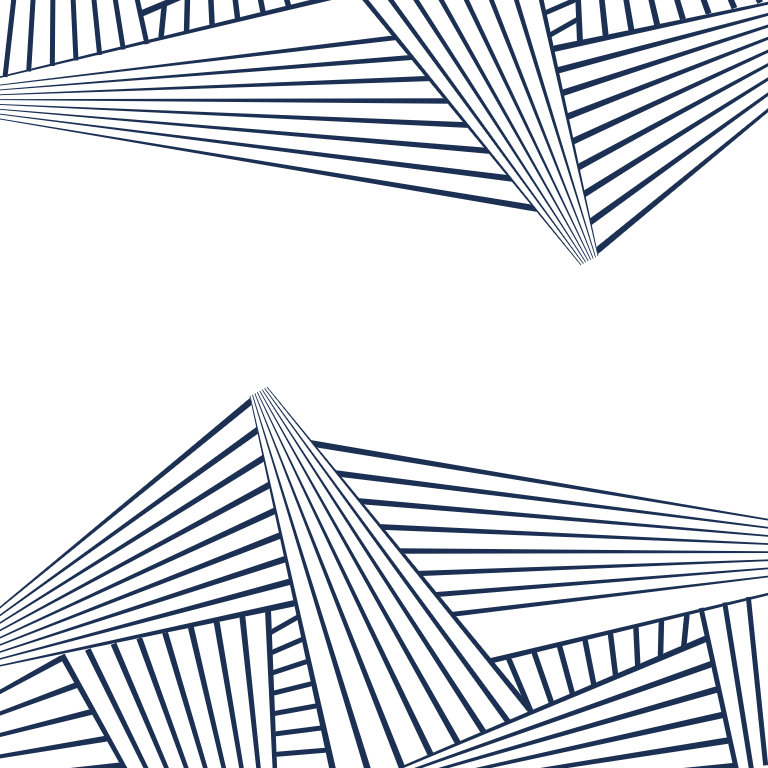
Give the GLSL for this background, as a Shadertoy shader.

```glsl
// Navy line fans overlapping like folded paper on white, along two borders.
// Each fan is an opaque quad ruled with tapering strokes, painted back to front;
// the upper border is the lower one turned by half a revolution.

const float UNITS = 768.0;                  // design units per canvas height
const vec2 TURN_CENTER = vec2(424.0, 326.0); // y measured downwards
const vec3 PAPER = vec3(1.0);
const vec3 NAVY = vec3(0.11, 0.19, 0.33);

// Signed distance to the line through a and b
float lineSide(vec2 p, vec2 a, vec2 b) {
    vec2 dir = normalize(b - a);
    return dir.x * (p.y - a.y) - dir.y * (p.x - a.x);
}

// Smooth coverage of the positive side of a distance
float cover(float d, float px) {
    return clamp(d / px + 0.5, 0.0, 1.0);
}

// Flat-ended stroke whose width runs from widths.x at a to widths.y at b
float stroke(vec2 p, vec2 a, vec2 b, vec2 widths, float px) {
    float len = length(b - a);
    float along = dot(p - a, b - a) / len;
    float across = lineSide(p, a, b);
    float halfWidth = 0.5 * mix(widths.x, widths.y, clamp(along / len, 0.0, 1.0));
    float body = cover(across + halfWidth, px) - cover(across - halfWidth, px);
    return body * cover(min(along, len - along), px);
}

// Convex quad, either winding
float quad(vec2 p, vec2 a, vec2 b, vec2 c, vec2 d, float px) {
    float winding = sign(lineSide(c, a, b));
    vec4 sides = winding * vec4(lineSide(p, a, b), lineSide(p, b, c),
                                lineSide(p, c, d), lineSide(p, d, a));
    return cover(min(min(sides.x, sides.y), min(sides.z, sides.w)), px);
}

// Fan from edge "near" to edge "far" (two points each), hiding the ink below.
// bow shifts the inner strokes along the far edge.
float fan(float ink, vec2 p, vec4 near, vec4 far, vec2 widths,
          int count, float bow, float px) {
    ink *= 1.0 - quad(p, near.xy, far.xy, far.zw, near.zw, px);
    for (int i = 0; i < count; i++) {
        float u = float(i) / float(count - 1);
        vec2 a = mix(near.xy, near.zw, u);
        vec2 b = mix(far.xy, far.zw, u + bow * u * (1.0 - u));
        ink = max(ink, stroke(p, a, b, widths, px));
    }
    return ink;
}

// Whole lower border, back to front
float border(vec2 p, float px) {
    float ink = 0.0;
    // Long fan to the right and the short comb under it
    ink = fan(ink, p, vec4(860, 535, 860, 565.5), vec4(300, 441.5, 300, 632.6),
              vec2(0.8, 6.5), 8, 0.0, px);
    ink = fan(ink, p, vec4(508, 657, 687, 614), vec4(550, 757, 677, 714),
              vec2(5.5), 8, 0.0, px);
    // Lower left: corner fan, ladder, upright fan
    ink = fan(ink, p, vec4(-2, 693, -2, 778), vec4(62, 658, 124, 765),
              vec2(4.0, 6.0), 5, 0.0, px);
    ink = fan(ink, p, vec4(268, 634, 268, 755), vec4(305, 613, 340, 749),
              vec2(5.0), 7, 0.0, px);
    ink = fan(ink, p, vec4(62, 655, 268, 610), vec4(127, 772, 275, 772),
              vec2(6.0, 4.5), 9, 0.15, px);
    // Large left fan, then the central spike
    ink = fan(ink, p, vec4(-20, 624, -20, 670), vec4(255, 398, 300, 602),
              vec2(1.2, 6.5), 9, 0.17, px);
    ink = fan(ink, p, vec4(250, 396, 267, 387), vec4(339.5, 800, 603, 800),
              vec2(0.8, 7.0), 8, 0.0, px);
    // Lower right: rising fan, upright fan, dividing line
    ink = fan(ink, p, vec4(372, 780, 376, 800), vec4(710, 637, 735, 766),
              vec2(2.0, 6.5), 6, 0.0, px);
    ink = fan(ink, p, vec4(701, 608, 843, 575), vec4(737, 772, 823, 752),
              vec2(5.0), 7, 0.0, px);
    return max(ink, stroke(p, vec2(490, 661), vec2(860, 572), vec2(5.5, 1.5), px));
}

void mainImage(out vec4 fragColor, in vec2 fragCoord) {
    float px = UNITS / iResolution.y;
    vec2 p = vec2(fragCoord.x, iResolution.y - fragCoord.y) * px;
    // Half-turn symmetry
    if (p.y < TURN_CENTER.y) p = 2.0 * TURN_CENTER - p;
    fragColor = vec4(mix(PAPER, NAVY, border(p, px)), 1.0);
}
```
